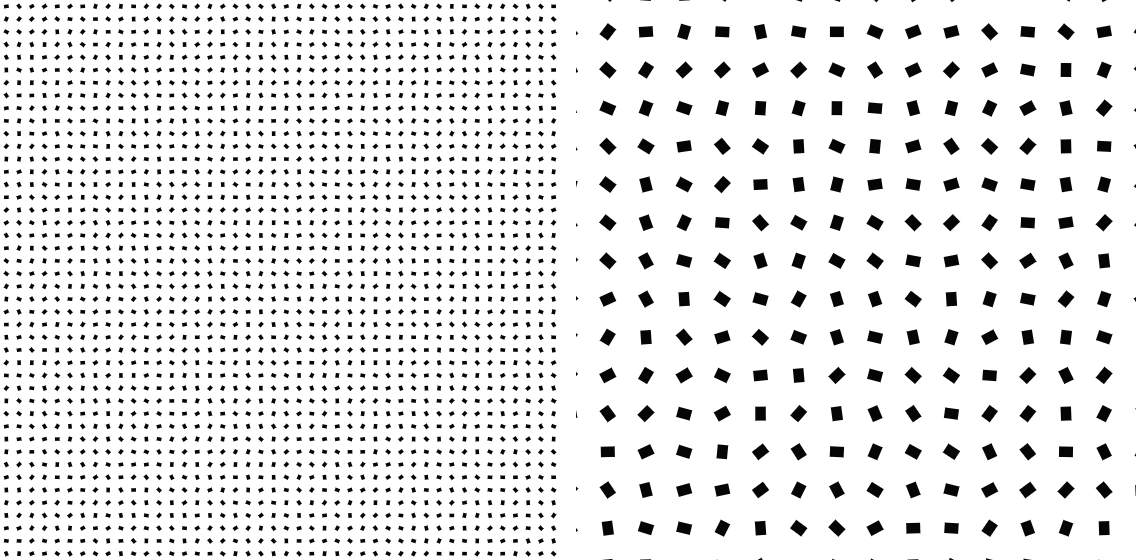
Left: the whole. Right: its middle third, enlarged.
This pattern is drawn by a WebGL 2 fragment shader. Its source:

```glsl
#version 300 es
precision highp float;
// Small black bricks on white, one at the centre of each cell of a square grid.
// Every brick has the same size and is turned by a random angle hashed from its
// cell; the whole number of cells makes the canvas tile without a seam.

#define CELLS 44.0                     // repeats across and down
#define BRICK_SIZE vec2(0.275, 0.365)  // width and length, in cells
#define INK_COLOR vec3(0.02)
#define PAPER_COLOR vec3(1.0)
#define EDGE_SOFTNESS 1.0              // edge ramp, in output samples
#define SEED 3.7

uniform vec2 u_resolution;
out vec4 fragColor;

const float PI = 3.14159;

float hash(vec2 p) {
  return fract(sin(dot(p, vec2(127.1, 311.7)) + SEED) * 43758.5);
}

mat2 rotation(float angle) {
  float c = cos(angle), s = sin(angle);
  return mat2(c, s, -s, c);
}

// Signed distance to a box centred on the origin
float boxDistance(vec2 p, vec2 halfSize) {
  vec2 d = abs(p) - halfSize;
  return length(max(d, 0.0)) + min(max(d.x, d.y), 0.0);
}

void main() {
  // Grid: cell index, wrapped at the border, and position from its centre
  vec2 grid = gl_FragCoord.xy / u_resolution * CELLS;
  vec2 cell = mod(floor(grid), CELLS);
  vec2 local = fract(grid) - 0.5;

  // Brick: half a turn covers every distinct orientation
  float angle = hash(cell) * PI;
  float dist = boxDistance(rotation(angle) * local, 0.5 * BRICK_SIZE);

  // Smooth edge
  float ramp = EDGE_SOFTNESS * CELLS / min(u_resolution.x, u_resolution.y);
  float ink = clamp(0.5 - dist / ramp, 0.0, 1.0);
  fragColor = vec4(mix(PAPER_COLOR, INK_COLOR, ink), 1.0);
}
```
